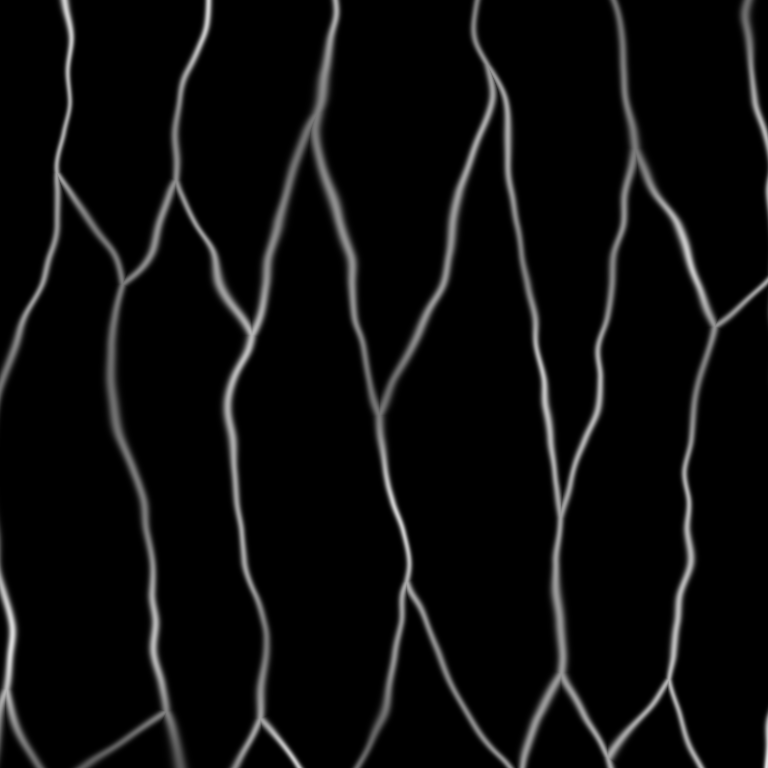
This texture is drawn by a three.js fragment shader. Its source:

```glsl
// Soft pale veins that run upright over black, fork and rejoin.
// They are the borders of tall staggered Voronoi cells, bent by layered noise,
// with a glow whose brightness and width drift along each vein.
varying vec2 vUv;

const vec2 CELLS = vec2(5.7, 1.6);    // cells across and up the canvas
const vec2 METRIC = vec2(1.0, 0.8);   // cell shape used to measure distance
const vec2 JITTER = vec2(0.46, 0.5);  // full range of seed scatter
const vec3 GROUND = vec3(0.0);
const vec3 VEIN = vec3(1.0);

vec2 hash22(vec2 p) {
  vec3 q = fract(p.xyx * vec3(0.1031, 0.1030, 0.0973));
  q += dot(q, q.yzx + 33.33);
  return fract((q.xx + q.yz) * q.zy);
}

float valueNoise(vec2 p) {
  vec2 i = floor(p);
  vec2 f = fract(p);
  vec2 u = f * f * (3.0 - 2.0 * f);
  float low = mix(hash22(i).x, hash22(i + vec2(1.0, 0.0)).x, u.x);
  float high = mix(hash22(i + vec2(0.0, 1.0)).x, hash22(i + 1.0).x, u.x);
  return mix(low, high, u.y);
}

// Two independent noises from -1 to 1, varying faster upward than across
vec2 sway(vec2 p, float frequency) {
  vec2 q = p * frequency * vec2(0.65, 1.0);
  return 2.0 * vec2(valueNoise(q + 17.3), valueNoise(q + 61.8)) - 1.0;
}

// Broad bends, kinks and fine wobble
vec2 bend(vec2 p) {
  return p + 0.030 * sway(p, 3.5)
           + 0.017 * sway(p + 5.0, 10.0)
           + 0.004 * sway(p + 9.0, 25.0);
}

// Vector from q to a seed near it; odd rows are shifted by half a cell
vec2 toSeed(vec2 q, vec2 offset) {
  float row = floor(q.y) + offset.y;
  float shift = 0.5 * mod(row, 2.0);
  vec2 id = vec2(floor(q.x - shift) + offset.x, row);
  vec2 scatter = JITTER * (hash22(id + 40.0) - 0.5);
  return (id + vec2(shift, 0.0) + 0.5 + scatter - q) * METRIC;
}

// Distance to the nearest cell border, in canvas units
float borderDistance(vec2 p) {
  vec2 q = p * CELLS;
  vec2 nearest = vec2(8.0);
  for (int j = -1; j <= 1; j++) {
    for (int i = -2; i <= 2; i++) {
      vec2 seed = toSeed(q, vec2(float(i), float(j)));
      if (dot(seed, seed) < dot(nearest, nearest)) nearest = seed;
    }
  }
  float border = 1.0;
  for (int j = -2; j <= 2; j++) {
    for (int i = -2; i <= 2; i++) {
      vec2 seed = toSeed(q, vec2(float(i), float(j)));
      vec2 gap = seed - nearest;
      if (dot(gap, gap) > 0.0001) {
        vec2 normal = normalize(gap);
        float d = dot(0.5 * (seed + nearest), normal);
        border = min(border, d / length(normal * CELLS * METRIC));
      }
    }
  }
  return border;
}

// Bell-shaped cross section of a vein
float glow(float d, float width) {
  float t = d / width;
  return exp(-t * t);
}

void main() {
  float d = borderDistance(bend(vUv));

  // Bright stretches are thin, dim ones are broad and blurred
  float strength = valueNoise(vUv * vec2(8.0, 6.0) + 23.0);
  float swell = valueNoise(vUv * vec2(7.0, 11.0) + 71.0);
  float peak = mix(0.32, 0.90, strength);
  float width = mix(0.0068, 0.0044, strength) * mix(0.85, 1.25, swell * swell);

  gl_FragColor = vec4(mix(GROUND, VEIN, peak * glow(d, width)), 1.0);
}
```
